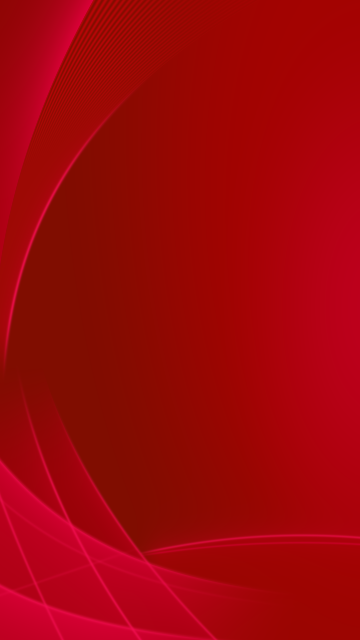
Write a Shadertoy shader that draws this background.

```glsl
// Deep red backdrop with a warm glow at the right, a finely lined arc sweeping
// over the upper left, and crossing translucent ribbons in the lower left.
// Each curve is a signed field; ribbons and bright lines are drawn from its distance.

const vec3 BROWN   = vec3(0.50, 0.050, 0.00);
const vec3 RED     = vec3(0.64, 0.010, 0.005);
const vec3 CRIMSON = vec3(0.74, 0.000, 0.11);
const vec3 MAGENTA = vec3(0.86, 0.000, 0.22);
const vec3 PINK    = vec3(0.95, 0.060, 0.32);

// Distance to the zero line of a field, in canvas widths
float toDistance(float field) {
    float slope = length(vec2(dFdx(field), dFdy(field)));
    return field / max(slope * iResolution.x, 1e-5);
}

float inside(float d) {
    float soft = 0.7 / iResolution.x;
    return smoothstep(-soft, soft, d);
}

float stroke(float d, float width) {
    return exp(-d * d / (width * width));
}

// Fill that is strongest at the edge and fades over a given depth
float ribbon(float d, float depth) {
    return inside(d) * exp(-max(d, 0.0) / depth);
}

float parabola(float t, vec3 k) {
    return k.x + t * (k.y + t * k.z);
}

// Falling swoosh: floor height, rise and decay rate
float swoosh(float x, vec3 k) {
    return k.x + k.y * exp(-k.z * x);
}

vec3 backdrop(vec2 uv) {
    float r = length((uv - vec2(1.05, 0.52)) * vec2(1.0, 0.9));
    float lift = smoothstep(0.88, 0.28, r - 0.3 * (uv.y - 0.5));
    vec3 col = mix(BROWN, RED, lift);
    return mix(col, CRIMSON, smoothstep(0.46, 0.02, r));
}

vec3 upperArc(vec3 col, vec2 uv) {
    float t = uv.y - 0.42, h = uv.y - 0.583;
    float outerX = 0.012 + t * (0.098 + t * (1.278 + 1.955 * t * t));
    float innerX = h * (0.26 + 0.87 * abs(h));
    float outer = toDistance(outerX - uv.x);
    float inner = toDistance(innerX - uv.x);
    float above = smoothstep(0.39, 0.50, uv.y);

    // Lined band between the two curves
    float s = (uv.x - innerX) / max(outerX - innerX, 0.02);
    float phase = s * 27.0;
    float detail = 1.0 - smoothstep(0.35, 0.8, fwidth(phase));
    float lines = 0.5 + 0.5 * cos(6.28318 * phase) * detail;
    float band = inside(outer) * inside(-inner) * above;
    float fade = 1.0 - smoothstep(0.25, 0.62, uv.x);
    vec3 mesh = mix(vec3(0.51, 0.05, 0.0), vec3(0.74, 0.02, 0.03), lines);
    col = mix(col, mesh, band * mix(0.12, 0.9, fade));

    // Glowing ribbon at the far left
    float left = inside(inner) * above;
    float top = smoothstep(0.60, 0.98, uv.y);
    vec3 shade = mix(vec3(0.62, 0.0, 0.02), vec3(0.54, 0.02, 0.0), top);
    col = mix(col, shade, left);
    col = mix(col, MAGENTA, left * exp(-max(inner, 0.0) / 0.085) * mix(0.3, 1.0, top));

    // Bright outer rim
    float rim = smoothstep(0.40, 0.52, uv.y) * smoothstep(0.90, 0.68, uv.y);
    col = mix(col, CRIMSON, ribbon(outer, 0.025) * rim * 0.6);
    return mix(col, PINK, stroke(outer, 0.0042) * rim * 0.8);
}

vec3 lowerRight(vec3 col, vec2 uv) {
    float c = uv.x - 0.84;
    float crest = toDistance(0.1635 - 0.14 * c * c - uv.y);
    float second = toDistance(0.152 - 0.10 * c * c - uv.y);
    float span = smoothstep(0.36, 0.46, uv.x);
    col = mix(col, RED, inside(crest) * span * 0.65);
    col = mix(col, CRIMSON, exp(-abs(crest) / 0.035) * span * 0.4);
    col = mix(col, PINK, stroke(crest, 0.0035) * span * 0.6);
    return mix(col, MAGENTA, stroke(second, 0.003) * span * 0.5);
}

vec3 lowerLeft(vec3 col, vec2 uv) {
    float a = toDistance(parabola(uv.y, vec3(0.60, -1.75, 1.45)) - uv.x);
    float b = toDistance(parabola(uv.y, vec3(0.39, -1.27, 1.10)) - uv.x);
    float c = toDistance(parabola(uv.y, vec3(0.174, -0.90, 0.55)) - uv.x);
    float d = toDistance(swoosh(uv.x, vec3(0.05, 0.23, 2.9)) - uv.y);
    float e = toDistance(swoosh(uv.x, vec3(0.03, 0.19, 2.6)) - uv.y);
    float f = toDistance(swoosh(uv.x, vec3(-0.02, 0.105, 2.8)) - uv.y);
    float g = toDistance(uv.y - 0.07 - 0.19 * uv.x);
    float rise = smoothstep(0.44, 0.22, uv.y);
    float reach = smoothstep(0.85, 0.22, uv.x);

    // Translucent veils
    col = mix(col, vec3(0.60, 0.0, 0.025), inside(a) * rise * 0.85);
    col = mix(col, CRIMSON, ribbon(a, 0.05) * rise * 0.6);
    col = mix(col, CRIMSON, ribbon(b, 0.06) * rise * 0.6);
    col = mix(col, CRIMSON, inside(d) * reach * 0.55);
    col = mix(col, MAGENTA, ribbon(d, 0.09) * reach * 0.75);
    col = mix(col, CRIMSON, ribbon(e, 0.10) * reach * 0.5);
    col = mix(col, MAGENTA, ribbon(f, 0.16) * reach * 0.85);

    // Highlights along the edges
    col = mix(col, PINK, stroke(a, 0.004) * smoothstep(0.40, 0.18, uv.y) * 0.55);
    col = mix(col, PINK, stroke(b, 0.004) * rise * 0.7);
    col = mix(col, PINK, stroke(c, 0.004) * 0.6);
    col = mix(col, PINK, (stroke(d, 0.005) + 0.5 * stroke(e, 0.004)) * reach * 0.5);
    col = mix(col, PINK, stroke(f, 0.005) * reach * 0.6);
    return mix(col, PINK, stroke(g, 0.004) * smoothstep(0.42, 0.25, uv.x) * 0.2);
}

void mainImage(out vec4 fragColor, in vec2 fragCoord) {
    vec2 uv = fragCoord / iResolution.xy;
    vec3 col = upperArc(backdrop(uv), uv);
    col = lowerLeft(lowerRight(col, uv), uv);
    fragColor = vec4(col, 1.0);
}
```
